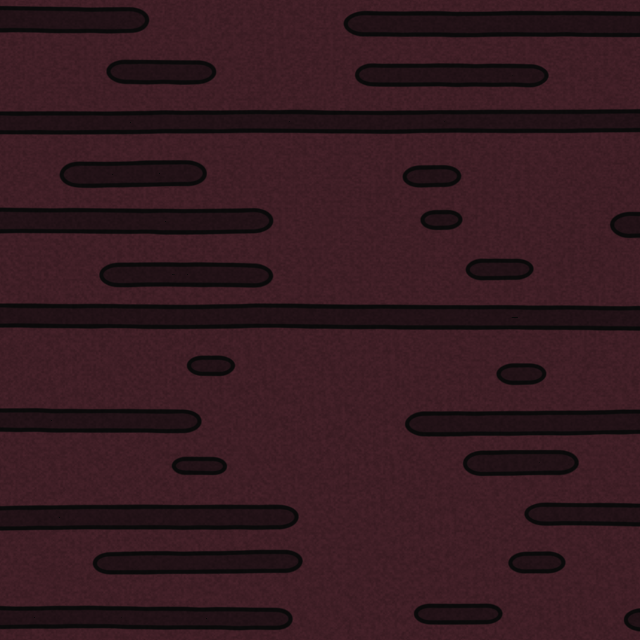
A WebGL 2 fragment shader for this pattern:

```glsl
#version 300 es
precision highp float;
// Dark plum ground crossed by horizontal slots with black outlines.
// Each row holds a full band, bars entering from the sides, or loose slots,
// drawn as stretched round-ended distance shapes under a fine grain.

uniform vec2 u_resolution;
out vec4 fragColor;

const float ROWS = 13.0;

float hash(vec2 p) {
    return fract(sin(dot(p, vec2(127.1, 311.7))) * 43758.5453);
}

float noise(vec2 p) {
    vec2 i = floor(p), f = fract(p);
    f = f * f * (3.0 - 2.0 * f);
    return mix(mix(hash(i), hash(i + vec2(1, 0)), f.x),
               mix(hash(i + vec2(0, 1)), hash(i + vec2(1, 1)), f.x), f.y);
}

// Signed distance to a bar spanning x0..x1 with elliptical ends
float slot(vec2 p, float x0, float x1, float halfHeight) {
    float halfLength = 0.5 * (x1 - x0);
    float cap = min(1.6 * halfHeight, halfLength);
    float squash = halfHeight / cap;
    float endX = max(abs(p.x - 0.5 * (x0 + x1)) - halfLength + cap, 0.0);
    vec2 q = vec2(endX * squash, p.y);
    float r = length(q);
    return (r - halfHeight) * r / max(length(vec2(q.x * squash, q.y)), 1e-5);
}

// One slot with its own height, offset, slight tilt and hand-drawn waver
float looseSlot(vec2 p, float x0, float x1, vec2 seed) {
    float shortness = 1.0 - smoothstep(0.05, 0.2, x1 - x0);
    float halfHeight = mix(0.0175, 0.0205, hash(seed + 3.1)) - 0.004 * shortness;
    p.y += 0.014 * (hash(seed + 5.7) - 0.5);
    p.y += 0.008 * (hash(seed + 8.3) - 0.5) * (p.x - 0.5 * (x0 + x1));
    p.y += 0.003 * (noise(vec2(p.x * 7.0, seed.x * 9.0 + seed.y)) - 0.5);
    return slot(p, x0, x1, halfHeight);
}

// Distance to the nearest slot of a row; y is measured from the row centre
float rowOfSlots(vec2 p, float row) {
    if (row == 2.0 || row == 6.0) {
        return looseSlot(p, -0.5, 1.5, vec2(row, 0));
    }
    float d = 1.0;
    if (mod(row, 2.0) == 0.0) {
        // Bars from both sides, with a short slot in a wide gap
        float leftEnd = mix(0.14, 0.52, hash(vec2(row, 1)));
        float gap = mix(0.26, 0.54, hash(vec2(row, 2)));
        float rightStart = leftEnd + gap;
        d = min(looseSlot(p, -0.5, leftEnd, vec2(row, 3)),
                looseSlot(p, rightStart, 1.5, vec2(row, 4)));
        if (gap > 0.4) {
            float reach = mix(0.03, 0.5 * gap - 0.1, hash(vec2(row, 5)));
            float middle = leftEnd + 0.5 * gap;
            d = min(d, looseSlot(p, middle - reach, middle + reach, vec2(row, 6)));
        }
        return d;
    }
    // Two free slots, many of them short
    float shift = 0.2 * (hash(vec2(row, 7)) - 0.5);
    for (float i = 0.0; i < 2.0; i++) {
        vec2 seed = vec2(row, 10.0 + i);
        float middle = 0.25 + 0.5 * i + shift + 0.06 * (hash(seed) - 0.5);
        float h = hash(seed + 1.3);
        float reach = mix(0.028, 0.19, h * h);
        d = min(d, looseSlot(p, middle - reach, middle + reach, seed));
    }
    return d;
}

void main() {
    vec2 p = gl_FragCoord.xy / u_resolution.y;
    float pixel = 1.0 / u_resolution.y;

    // Slots, counted from the top
    float level = (1.0 - p.y) * ROWS;
    vec2 local = vec2(p.x, (0.5 - fract(level)) / ROWS);
    float d = rowOfSlots(local, floor(level));
    d += 0.0012 * (noise(p * vec2(35.0, 60.0)) - 0.5);

    // Ground, outline and fill
    vec3 ground = vec3(0.247, 0.119, 0.147);
    vec3 outline = vec3(0.04, 0.037, 0.038);
    vec3 fill = vec3(0.13, 0.068, 0.086);
    vec3 color = mix(outline, ground, smoothstep(-pixel, pixel, d));
    color = mix(fill, color, smoothstep(-pixel, pixel, d + 0.0065));

    // Fine grain
    float grain = 0.6 * noise(p * 270.0) + 0.4 * noise(p * 430.0 + 17.0);
    color *= 1.0 + 0.3 * (grain - 0.5);
    fragColor = vec4(color, 1.0);
}
```
